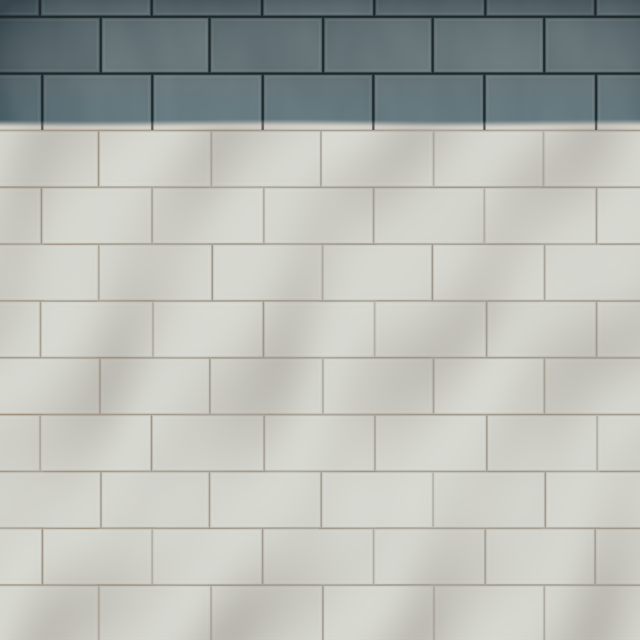
This texture is drawn by a WebGL 2 fragment shader. Its source:

```glsl
#version 300 es
precision highp float;
uniform vec2 u_resolution;
out vec4 outColor;

// Layout, in canvas units measured from the top left
const vec2 TILE = vec2(0.1735, 0.0888);
const float FIRST_ROW = 0.0262;
const float EVEN_SHIFT = 0.1560;
const float ODD_SHIFT = 0.0645;
const float BAND_EDGE = 0.1925;
const float BAND_BLUR = 0.0065;
const float JOINT_JITTER = 0.0022;
const float LIGHT_JOINT = 0.0013;
const float DARK_JOINT = 0.0018;
const float JOINT_SOFT = 0.0014;
const float BEVEL_INSET = 0.0052;

// Soft diagonal shade
const vec2 STREAK_DIR = vec2(0.55, 0.83);
const float STREAK_PERIOD = 0.215;
const float STREAK_OFFSET = 0.10;

// Colours
const vec3 CREAM = vec3(0.855, 0.862, 0.832);
const vec3 CREAM_SHADE = vec3(0.725, 0.715, 0.690);
const vec3 CREAM_JOINT = vec3(0.595, 0.565, 0.515);
const vec3 RUST = vec3(0.62, 0.53, 0.42);
const vec3 SLATE = vec3(0.445, 0.500, 0.512);
const vec3 SLATE_DEEP = vec3(0.215, 0.275, 0.300);
const vec3 SLATE_JOINT = vec3(0.105, 0.145, 0.155);
const vec3 LEDGE = vec3(0.82, 0.79, 0.76);

const float TAU = 6.2831853;

float hash(vec2 p) {
  p = fract(p * vec2(0.1031, 0.1137));
  p += dot(p, p.yx + 33.33);
  return fract((p.x + p.y) * p.x * 97.3);
}

// Layered, rotated sines in about -1..1
float waves(vec2 p) {
  float sum = 0.0, gain = 0.5;
  for (int i = 0; i < 4; i++) {
    sum += gain * sin(p.x + 1.7 * sin(p.y + float(i))) * cos(0.8 * p.y);
    p = mat2(1.3, 1.1, -1.1, 1.3) * p + 2.4;
    gain *= 0.55;
  }
  return sum;
}

float line(float dist, float halfWidth, float soft) {
  return 1.0 - smoothstep(halfWidth - soft, halfWidth + soft, dist);
}

// Shade cast across the pale tiles, 0..1
float streakShade(vec2 uv) {
  float across = dot(uv, vec2(STREAK_DIR.y, -STREAK_DIR.x));
  float along = dot(uv, STREAK_DIR);
  across += 0.018 * sin(along * 9.0 + 1.0) + 0.012 * sin(along * 17.0 + across * 12.0);
  float stripe = 0.5 + 0.5 * cos(TAU * (across - STREAK_OFFSET) / STREAK_PERIOD);
  float breakup = 0.55 + 0.3 * sin(along * 13.0 - across * 9.0 + 1.6)
                + 0.2 * sin(along * 7.0 + across * 23.0);
  float haze = 0.13 + 0.10 * waves(uv * 6.0);
  return clamp(stripe * breakup * 0.75 + haze, 0.0, 1.0);
}

void main() {
  vec2 uv = gl_FragCoord.xy / u_resolution;
  vec2 pos = vec2(uv.x, 1.0 - uv.y);
  float soft = max(JOINT_SOFT, 0.75 / min(u_resolution.x, u_resolution.y));

  // Running bond: each joint is nudged a little
  float rowPos = (pos.y - FIRST_ROW) / TILE.y;
  float row = floor(rowPos);
  float shift = mod(row, 2.0) < 0.5 ? EVEN_SHIFT : ODD_SHIFT;
  float column = (pos.x - shift) / TILE.x;
  float jointId = round(column);
  float nudge = (hash(vec2(jointId + 11.0, row + 5.0)) - 0.5) * 2.0 * JOINT_JITTER;
  float sideX = (column - jointId) * TILE.x - nudge;
  float sideY = (rowPos - round(rowPos)) * TILE.y;
  vec2 dist = abs(vec2(sideX, sideY));
  vec2 tileId = vec2(sideX < 0.0 ? jointId - 1.0 : jointId, row);
  float tone = hash(tileId + 23.0) - 0.5;
  float edge = min(dist.x, dist.y);
  float bevel = exp(-pow((edge - BEVEL_INSET) / 0.0018, 2.0));

  // Pale tiles
  vec3 pale = mix(CREAM, CREAM_SHADE, streakShade(uv));
  pale += 0.016 * tone + 0.013 * bevel;
  pale *= 1.0 - 0.035 * exp(-edge / 0.004);
  float wear = 0.5 + 0.5 * sin(uv.x * 19.0 + row * 2.3) * sin(uv.y * 27.0 + jointId * 1.9);
  vec2 paleLines = vec2(line(dist.x, LIGHT_JOINT, soft), line(dist.y, LIGHT_JOINT, soft));
  paleLines *= vec2(0.48 + 0.45 * hash(vec2(jointId, row) + 41.0), 0.62 + 0.32 * wear);
  float rust = 0.55 * wear * (1.0 - smoothstep(0.05, 0.55, uv.x));
  pale = mix(pale, mix(CREAM_JOINT, RUST, rust), max(paleLines.x, paleLines.y));

  // Slate tiles, darker toward the top and sides
  float clouds = waves(uv * vec2(23.0, 13.0) + tileId * 3.1);
  float depth = 0.60 * exp(-pos.x / 0.075) + 0.20 * exp(-(1.0 - pos.x) / 0.06);
  depth += 0.48 * exp(-pos.y / 0.035) + 0.10 + 0.12 * clouds - 0.16 * tone;
  vec3 slate = mix(SLATE, SLATE_DEEP, clamp(depth, 0.0, 1.0));
  slate += vec3(-0.012, 0.008, 0.018) * smoothstep(0.11, 0.18, pos.y);
  slate += 0.045 * bevel;
  slate *= 1.0 - 0.20 * exp(-edge / 0.0035);
  float slateLine = max(line(dist.x, DARK_JOINT, soft), line(dist.y, DARK_JOINT, soft));
  slate = mix(slate, SLATE_JOINT, 0.94 * slateLine);

  // Blurred boundary with a warm ledge and short joint marks
  float boundary = BAND_EDGE + 0.0012 * sin(uv.x * 11.0);
  float below = smoothstep(boundary - BAND_BLUR, boundary + BAND_BLUR, pos.y);
  float ledge = exp(-pow((pos.y - boundary - 0.004) / 0.006, 2.0));
  pale = mix(pale, LEDGE, 0.55 * ledge * (1.0 - max(paleLines.x, paleLines.y)));
  vec3 color = mix(slate, pale, below);
  float stub = line(dist.x, DARK_JOINT, soft) * step(row, 1.0) * below;
  color = mix(color, SLATE_JOINT, 0.6 * stub);

  outColor = vec4(clamp(color, 0.0, 1.0), 1.0);
}
```
